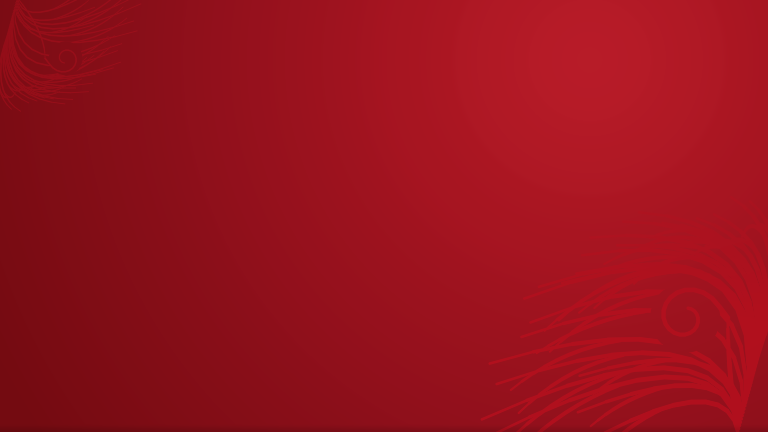
Write a WebGL 1 fragment shader that draws this background.

```glsl
precision highp float;
// Deep red backdrop: a soft round glow at the upper right falls off in faint
// rings toward a dark left side. Two corner plumes, each a fan of tapered
// curves with twigs and one curl, are drawn from distances to sampled curves.

uniform vec2 u_resolution;

#define GLOW_POS vec2(0.768, 0.861)
#define GLOW_COLOR vec3(0.708, 0.098, 0.146)
#define MID_COLOR vec3(0.643, 0.078, 0.126)
#define DEEP_COLOR vec3(0.555, 0.060, 0.104)
#define EDGE_COLOR vec3(0.455, 0.042, 0.066)
#define PLUME_COLOR vec3(0.710, 0.060, 0.115)
#define STRANDS 24
#define CURVE_STEPS 10
#define CURL_STEPS 24
#define RING_COUNT 34.0

float hash(float n) {
  return fract(sin(n * 12.9898) * 43758.5453);
}

float segmentDistance(vec2 p, vec2 a, vec2 b) {
  vec2 ab = b - a;
  float h = clamp(dot(p - a, ab) / dot(ab, ab), 0.0, 1.0);
  return length(p - a - ab * h);
}

vec2 bezier(vec2 a, vec2 b, vec2 c, float t) {
  return mix(mix(a, b, t), mix(b, c, t), t);
}

// Signed distance to a curve that is widest in its middle.
float stroke(vec2 p, vec2 a, vec2 b, vec2 c, float width) {
  float d = 10.0;
  vec2 last = a;
  for (int i = 1; i <= CURVE_STEPS; i++) {
    float t = float(i) / float(CURVE_STEPS);
    vec2 next = bezier(a, b, c, t);
    float taper = 0.5 + 2.0 * t * (1.0 - t);
    d = min(d, segmentDistance(p, last, next) - width * taper);
    last = next;
  }
  return d;
}

// Spiral that winds inward, fed by a stem from the root.
float curl(vec2 p, vec2 center, float width) {
  vec2 start = center - vec2(0.17, 0.0);
  float d = stroke(p, vec2(0.0), start - vec2(0.0, 0.22), start, width);
  vec2 last = start;
  for (int i = 1; i <= CURL_STEPS; i++) {
    float t = float(i) / float(CURL_STEPS);
    float angle = 3.14159 * (1.0 - 2.4 * t);
    vec2 next = center + mix(0.17, 0.04, sqrt(t)) * vec2(cos(angle), sin(angle));
    d = min(d, segmentDistance(p, last, next) - width * (1.0 - 0.3 * t));
    last = next;
  }
  return d;
}

// Plume coverage: root at the origin, x along the edge, y into the canvas.
float plume(vec2 p, vec2 curlCenter, float width, float pixel) {
  if (length(p) > 1.2) return 0.0;
  float d = 10.0;
  for (int i = 0; i < STRANDS; i++) {
    float k = float(i);
    float t = k / float(STRANDS - 1);
    float angle = mix(-0.1, 1.62, t);
    float inner = mod(k, 3.0) < 0.5 && t < 0.35 ? 0.62 : 0.97;
    float reach = inner + 0.12 * (hash(k + 1.7) - 0.5);
    vec2 tip = reach * vec2(cos(angle), sin(angle) * mix(1.0, 0.92, t));

    // Low strands arch under the curl, high ones sweep over it.
    vec2 base = t * vec2(-0.08, 0.3);
    vec2 low = vec2(0.08, 0.42 + 0.5 * t);
    vec2 high = mix(vec2(-0.08, 1.0), vec2(-0.24, 0.76), t);
    vec2 bend = reach * mix(low, high, smoothstep(0.22, 0.4, t));
    d = min(d, stroke(p, base, bend, tip, width));

    // A shorter twig leaves the outer part of the strand.
    vec2 fork = bezier(base, bend, tip, 0.62);
    vec2 knee = bezier(base, bend, tip, 0.82);
    vec2 twigTip = tip * 0.95 + vec2(-0.03, -0.08) * (0.5 + hash(k + 8.3));
    d = min(d, stroke(p, fork, knee, twigTip, width * 0.8));
  }
  // Keep clear space around the curl.
  d = max(d, 0.14 - length(p - curlCenter));
  d = min(d, curl(p, curlCenter, width));
  return 1.0 - smoothstep(-0.5 * pixel, 0.7 * pixel, d);
}

void main() {
  vec2 p = gl_FragCoord.xy / u_resolution.y;
  float aspect = u_resolution.x / u_resolution.y;
  float pixel = 1.0 / u_resolution.y;

  // Glow with very soft rings and two broader inner discs.
  float r = length(p - GLOW_POS * vec2(aspect, 1.0));
  float stepped = (floor(r * RING_COUNT) + 0.5) / RING_COUNT;
  float soft = mix(r, stepped, 0.3);
  vec3 color = mix(GLOW_COLOR, MID_COLOR, smoothstep(0.0, 1.0, soft / 0.6));
  color = mix(color, DEEP_COLOR, clamp((soft - 0.48) / 0.48, 0.0, 1.0));
  color = mix(color, EDGE_COLOR, clamp((soft - 0.94) / 0.6, 0.0, 1.0));
  color += 0.006 * (1.0 - smoothstep(0.305, 0.32, r));
  color += 0.004 * (1.0 - smoothstep(0.135, 0.15, r));

  // Large plume at the lower right, fainter toward its top.
  float size = 0.58;
  vec2 q = vec2(aspect - 0.07 - p.x, p.y) / size;
  float ink = plume(q, vec2(0.21, 0.456), 0.0095, pixel / size);
  color = mix(color, PLUME_COLOR, ink * mix(0.85, 0.3, smoothstep(0.4, 0.95, q.y)));

  // Small thin plume at the upper left.
  size = 0.28;
  q = vec2(p.x - 0.04, 1.005 - p.y) / size;
  ink = plume(q, vec2(0.4, 0.5), 0.006, pixel / size);
  color = mix(color, PLUME_COLOR, ink * 0.42);

  // Slight shade along the bottom edge.
  color *= 1.0 - 0.12 * (1.0 - smoothstep(0.0, 0.02, p.y));
  gl_FragColor = vec4(color, 1.0);
}
```
